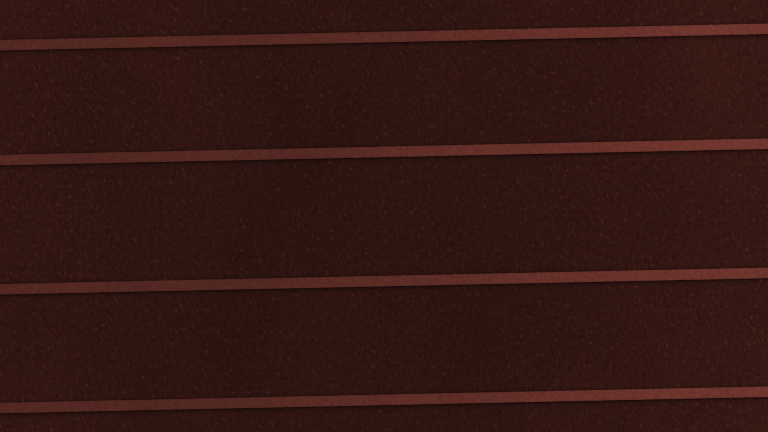
This pattern is drawn by a Shadertoy shader. Its source:

```glsl
vec2 hashGradient(vec2 cell) {
    vec3 q = fract(cell.xyx * vec3(0.1031, 0.1030, 0.0973));
    q += dot(q, q.yzx + 33.33);
    return fract((q.xx + q.yz) * q.zy) * 2.0 - 1.0;
}

float gradientNoise(vec2 p) {
    vec2 i = floor(p), f = fract(p);
    vec2 u = f * f * f * (f * (f * 6.0 - 15.0) + 10.0);
    vec2 e = vec2(0.0, 1.0);
    float bottom = mix(dot(hashGradient(i), f),
                       dot(hashGradient(i + e.yx), f - e.yx), u.x);
    float top = mix(dot(hashGradient(i + e.xy), f - e.xy),
                    dot(hashGradient(i + e.yy), f - e.yy), u.x);
    return mix(bottom, top, u.y);
}

// Signed height above the nearest stripe centre, with uneven spacing
float stripeOffset(float height) {
    float row = round((height - 0.0585) / 0.28);
    return height - 0.0585 - 0.28 * row - 0.0114 * cos(2.0944 * row - 4.447);
}

void mainImage(out vec4 fragColor, in vec2 fragCoord) {
    vec2 p = fragCoord / iResolution.y;
    float across = fragCoord.x / iResolution.x;
    float pixel = 1.0 / iResolution.y;

    // Gently rising stripes with slightly fuzzy edges
    float offset = stripeOffset(p.y - 0.0213 * p.x);
    offset += 0.0007 * gradientNoise(p * 90.0);
    float edge = abs(offset) - 0.0125;
    float stripe = 1.0 - smoothstep(-0.6 * pixel, 0.6 * pixel, edge);

    // Short slanted fibres over broad, soft mottling
    vec2 fibre = vec2(p.x + 0.35 * p.y, p.y);
    float grain = gradientNoise(fibre * vec2(185.0, 115.0))
                + 0.6 * gradientNoise(fibre * vec2(95.0, 70.0) + 17.0);
    float mottle = gradientNoise(p * vec2(4.0, 2.2) + 5.0)
                 + 0.5 * gradientNoise(p * 13.0);

    // Light falls mainly on the outer and upper right areas
    vec2 fromCentre = p - vec2(0.82, 0.42);
    float light = 0.93 + 0.17 * dot(fromCentre, fromCentre) + 0.04 * across;

    vec3 ground = vec3(0.186, 0.083, 0.068) * light;
    ground *= 1.0 + 0.28 * grain + 0.10 * mottle;
    ground += vec3(0.07, 0.035, 0.03) * smoothstep(0.25, 0.8, grain);

    vec3 band = mix(vec3(0.325, 0.155, 0.132), vec3(0.425, 0.205, 0.175),
                    smoothstep(0.2, 1.0, across));
    band *= 1.0 + 0.15 * grain + 0.08 * mottle;
    band *= 1.0 - 0.10 * smoothstep(-0.004, 0.0, edge);

    // Narrow seams, with a deeper shadow on the lower side
    float below = step(offset, 0.0);
    float seam = exp(-max(edge, 0.0) / mix(0.0025, 0.0045, below));
    ground *= 1.0 - mix(0.35, 0.6, below) * seam;

    fragColor = vec4(mix(ground, band, stripe), 1.0);
}
```
